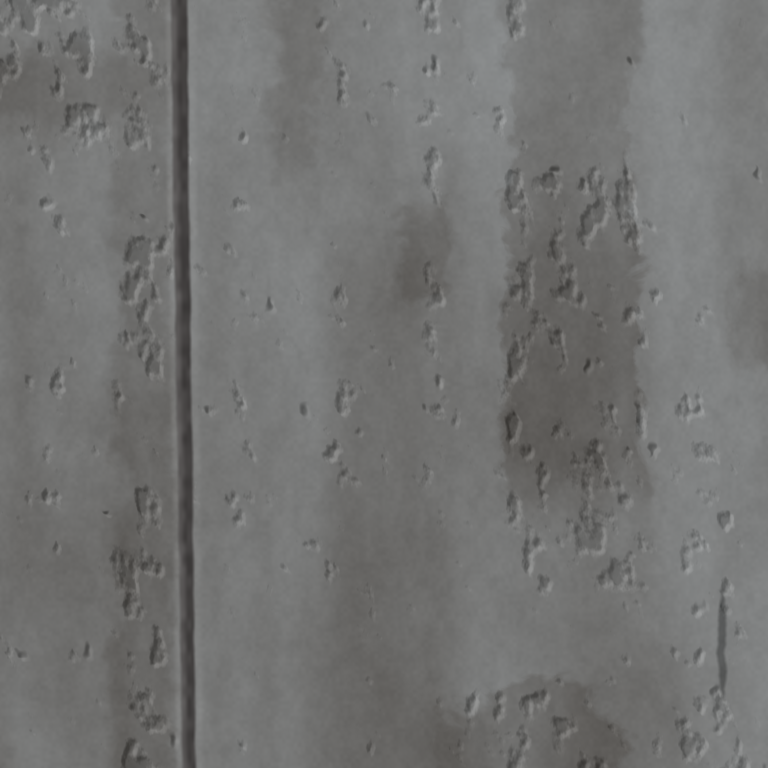
Give the GLSL for this texture, as a Shadertoy shader.

```glsl
float hash(vec2 p) {
    vec3 q = fract(p.xyx * 0.1031);
    q += dot(q, q.yzx + 33.33);
    return fract((q.x + q.y) * q.z);
}

float noise(vec2 p) {
    vec2 i = floor(p), f = fract(p);
    f = f * f * (3.0 - 2.0 * f);
    return mix(mix(hash(i), hash(i + vec2(1, 0)), f.x),
               mix(hash(i + vec2(0, 1)), hash(i + vec2(1, 1)), f.x), f.y);
}

float fbm(vec2 p) {
    float sum = 0.0, gain = 0.533;
    for (int i = 0; i < 4; i++) {
        sum += gain * noise(p);
        p = mat2(1.6, 1.2, -1.2, 1.6) * p + 17.3;
        gain *= 0.5;
    }
    return sum;
}

// Soft rectangle between two corners
float patchMask(vec2 p, vec2 lo, vec2 hi, vec2 soft) {
    vec2 m = smoothstep(lo - soft, lo + soft, p) * (1.0 - smoothstep(hi - soft, hi + soft, p));
    return m.x * m.y;
}

// Areas where the pale coat has worn away, with ragged borders
float wornCoat(vec2 p) {
    p += 0.05 * (vec2(fbm(p * 14.0), fbm(p * 14.0 + 40.0)) - 0.5);
    p += 0.035 * (vec2(fbm(p * 50.0), fbm(p * 50.0 + 70.0)) - 0.5);
    float worn = patchMask(p, vec2(0.66, 0.36), vec2(0.83, 1.2), vec2(0.008, 0.05));
    worn *= 0.65 + 0.35 * smoothstep(0.85, 0.65, p.y);
    worn = max(worn, 0.85 * patchMask(p, vec2(-0.2, 0.83), vec2(0.21, 0.93), vec2(0.025)));
    worn = max(worn, 0.6 * patchMask(p, vec2(0.155, -0.2), vec2(0.23, 1.2), vec2(0.015)));
    worn = max(worn, 0.65 * patchMask(p, vec2(0.36, 0.78), vec2(0.41, 1.2), vec2(0.015, 0.06)));
    worn = max(worn, 0.7 * patchMask(p, vec2(0.52, 0.61), vec2(0.58, 0.73), vec2(0.012)));
    worn = max(worn, 0.7 * patchMask(p, vec2(0.95, 0.52), vec2(1.2, 0.65), vec2(0.015)));
    float mound = length((p - vec2(0.70, 0.03)) / vec2(0.12, 0.085));
    return max(worn, 0.9 * smoothstep(1.1, 0.9, mound));
}

// Depth of chipped flakes, gathered along board edges
float chipDepth(vec2 p) {
    float amount = 0.95 * patchMask(p, vec2(0.655, 0.3), vec2(0.685, 1.2), vec2(0.01, 0.04));
    amount = max(amount, 0.95 * patchMask(p, vec2(0.155, -0.2), vec2(0.21, 1.2), vec2(0.02)));
    amount = max(amount, 0.85 * patchMask(p, vec2(-0.2, 0.82), vec2(0.21, 1.2), vec2(0.04)));
    amount = max(amount, 0.68 * patchMask(p, vec2(0.68, 0.23), vec2(0.84, 0.78), vec2(0.02)));
    amount = max(amount, 0.68 * patchMask(p, vec2(0.87, -0.2), vec2(0.96, 0.48), vec2(0.02, 0.06)));
    amount = max(amount, 0.75 * patchMask(p, vec2(0.6, -0.2), vec2(0.81, 0.11), vec2(0.02)));
    for (float i = 0.0; i < 4.0; i++) {
        float x = 0.05 + 0.125 * i + 0.12 * step(0.5, i);
        amount = max(amount, 0.6 * patchMask(p, vec2(x, 0.2), vec2(x + 0.03, 1.2), vec2(0.012, 0.1)));
    }
    amount *= 0.7 + 0.6 * noise(p * vec2(9, 7) + 5.0);
    float grain = fbm(p * vec2(54, 34) + 3.0);
    return smoothstep(0.0, 0.22, grain - 0.74 + 0.27 * amount);
}

// Sparse ragged pits, at most one per cell
float pits(vec2 p) {
    p += 0.008 * (vec2(noise(p * 110.0), noise(p * 110.0 + 30.0)) - 0.5);
    vec2 grid = p * vec2(24, 16), cell = floor(grid);
    vec2 centre = 0.3 + 0.4 * vec2(hash(cell), hash(cell + 51.0));
    vec2 d = (fract(grid) - centre) / vec2(0.11, 0.06 + 0.14 * hash(cell + 9.0));
    d.x += 0.8 * d.y * (hash(cell + 23.0) - 0.5);
    return step(0.955, hash(cell + 77.0)) * smoothstep(1.3, 0.2, length(d));
}

void mainImage(out vec4 fragColor, in vec2 fragCoord) {
    vec2 p = fragCoord / iResolution.xy;

    // Broad tone, vertical streaks and damp stains
    float tone = 0.66 + 0.7 * (fbm(p * vec2(6, 2.5) + 8.0) - 0.5);
    tone += 0.24 * (noise(p * vec2(32, 2)) - 0.5) + 0.3 * (fbm(p * vec2(18, 11)) - 0.5);
    tone += 0.22 * (p.x - 0.5) + 0.28 * (p.y - 0.5);
    tone -= 0.36 * patchMask(p, vec2(0.43, -0.3), vec2(0.59, 0.7), vec2(0.03, 0.12));
    tone += 0.18 * patchMask(p, vec2(0.84, 0.2), vec2(0.94, 1.2), vec2(0.02, 0.1));
    tone -= 0.15 * patchMask(p, vec2(-0.2), vec2(0.23, 0.35), vec2(0.02, 0.1));
    tone -= 0.5 * wornCoat(p);
    vec3 color = mix(vec3(0.383, 0.376, 0.366), vec3(0.517, 0.525, 0.526), clamp(tone, -0.1, 1.1));

    // Chips and pits lit from the upper left
    vec2 shift = vec2(0.005, -0.005);
    float chip = chipDepth(p), pit = pits(p);
    color += 0.1 * (chipDepth(p - shift) - chip) - 0.045 * chip;
    color += 0.05 * (pits(p - shift) - pit) - 0.1 * pit;
    color += 0.04 * (fbm(p * vec2(75, 50)) - 0.5) + 0.018 * (noise(p * 200.0) - 0.5);

    // Thin upright crack
    float crackX = p.x - 0.94 - 0.008 * (fbm(vec2(p.y * 40.0, 4.0)) - 0.5);
    float taper = 0.005 * patchMask(p, vec2(0.5, 0.1), vec2(1.5, 0.22), vec2(0.03));
    color -= 0.15 * smoothstep(taper + 0.003, taper - 0.003, abs(crackX)) * smoothstep(0.0, 0.003, taper);

    // Dark joint between boards, with broken pale rims
    float x = p.x - 0.246 + 0.013 * p.y - 0.0025 * (fbm(vec2(p.y * 30.0, 1.0)) - 0.5);
    float halfWidth = 0.0085 + 0.002 * p.y;
    float rim = 0.3 + noise(vec2(p.y * 40.0, 9.0));
    color += 0.045 * rim * smoothstep(0.007, 0.0, abs(x + halfWidth + 0.004));
    color += 0.03 * rim * smoothstep(0.009, 0.0, abs(x - halfWidth - 0.005));
    vec3 jointColor = vec3(0.26, 0.25, 0.248) + 0.07 * (noise(p * vec2(150, 70)) - 0.5);
    jointColor += 0.09 * smoothstep(0.002, -0.008, x);
    color = mix(color, jointColor, smoothstep(halfWidth + 0.003, halfWidth - 0.003, abs(x)));

    fragColor = vec4(color, 1.0);
}
```
